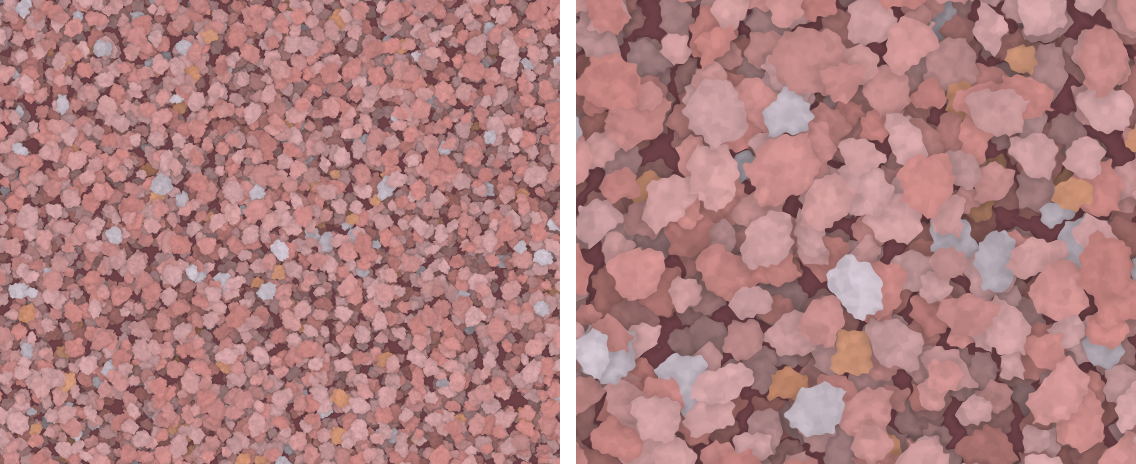
Left: the whole. Right: its middle third, enlarged.
Give the GLSL for this texture, as a WebGL 1 fragment shader.

```glsl
precision highp float;
// Crushed pink stone: six layers of scattered angular chips, dark and deep
// at the bottom, pale and larger on top. Each chip is a randomly cut polygon
// with its own tint; soft cellular noise mottles the surfaces.

uniform vec2 u_resolution;

const vec3 SALMON = vec3(0.79, 0.525, 0.51);
const vec3 ROSE = vec3(0.815, 0.635, 0.645);
const vec3 OCHRE = vec3(0.81, 0.57, 0.42);
const vec3 PALE = vec3(0.78, 0.73, 0.77);
const vec3 GAP = vec3(0.43, 0.255, 0.28);

vec3 hash3(vec2 p) {
  vec3 q = fract(p.xyx * vec3(0.1031, 0.1030, 0.0973));
  q += dot(q, q.yxz + 33.33);
  return fract((q.xxy + q.yzz) * q.zyx);
}

mat2 turn(float a) {
  return mat2(cos(a), sin(a), -sin(a), cos(a));
}

// Cellular noise whose cell values blend softly at the borders
float mottle(vec2 p) {
  vec2 cell = floor(p);
  float sum = 0.0;
  float total = 0.0;
  for (int y = -1; y <= 1; y++) {
    for (int x = -1; x <= 1; x++) {
      vec2 id = cell + vec2(x, y);
      vec3 h = hash3(id + 71.0);
      vec2 d = p - id - h.xy;
      float w = exp(-14.0 * dot(d, d));
      sum += w * h.z;
      total += w;
    }
  }
  return sum / total - 0.5;
}

// Small ripples that chip the outlines
vec2 ragged(vec2 p) {
  vec2 w = sin(p.yx * 310.0 + 3.0 * sin(p * 97.0));
  return p + 0.0011 * w + 0.0007 * sin(p.yx * 640.0 + 4.0 * sin(p * 173.0));
}

// Distance to a convex chip cut by seven random edges
float chip(vec2 p, float radius, float seed) {
  float d = -1.0;
  for (int i = 0; i < 7; i++) {
    float k = float(i);
    float cut = fract(seed * (17.3 + 13.7 * k) + 0.37 * k);
    float a = (k + 0.6 * fract(cut * 9.7)) * 0.8976;
    d = max(d, dot(p, vec2(cos(a), sin(a))) - radius * (0.75 + 0.4 * cut));
  }
  return d;
}

vec3 chipTint(vec3 h) {
  vec3 tint = mix(SALMON, ROSE, smoothstep(0.0, 1.0, h.x));
  tint = mix(tint, OCHRE, 0.75 * step(0.98, h.y));
  tint = mix(tint, PALE, step(h.y, 0.03));
  return tint * (0.9 + 0.13 * sqrt(h.z));
}

void main() {
  vec2 uv = gl_FragCoord.xy / u_resolution.y;
  vec2 pos = ragged(uv);
  float grain = 0.65 * mottle(uv * 85.0) + 0.5 * mottle(uv * 190.0 + 9.0);
  vec3 color = GAP;

  for (int layer = 0; layer < 6; layer++) {
    float k = float(layer);
    float depth = k / 5.0;
    float density = mix(30.0, 15.5, depth);
    float shade = mix(0.66, 1.0, smoothstep(-0.1, 0.72, depth));
    float blur = 0.8 * density / u_resolution.y;
    vec2 p = turn(0.7 + k * 1.3) * pos * density + 60.0 + k * 37.0;
    vec2 cell = floor(p);

    for (int y = -1; y <= 1; y++) {
      for (int x = -1; x <= 1; x++) {
        vec2 id = cell + vec2(x, y);
        vec3 place = hash3(id + k * 19.0);
        vec3 look = hash3(id + k * 23.0 + 131.0);
        vec3 form = hash3(id + k * 29.0 + 277.0);
        float radius = mix(0.42, 0.28, depth) * (0.65 + 0.65 * place.z);
        vec2 q = p - id - place.xy;
        if (dot(q, q) < 4.0 * radius * radius) {
          float stretch = 0.82 + 0.4 * form.x;
          q = turn(form.y * 6.2832) * q * vec2(stretch, 1.0 / stretch);
          float d = chip(q, radius, form.z);

          // Contact shadow on the chips below, then the chip itself
          color *= 1.0 - 0.09 * (1.0 - smoothstep(0.0, 0.13, d));
          vec3 stone = chipTint(look) * shade;
          stone *= 1.0 + 0.14 * grain;
          stone *= 0.96 + 0.04 * smoothstep(0.0, 0.12, -d);
          color = mix(color, stone, 1.0 - smoothstep(-blur, blur, d));
        }
      }
    }
  }

  gl_FragColor = vec4(color, 1.0);
}
```
